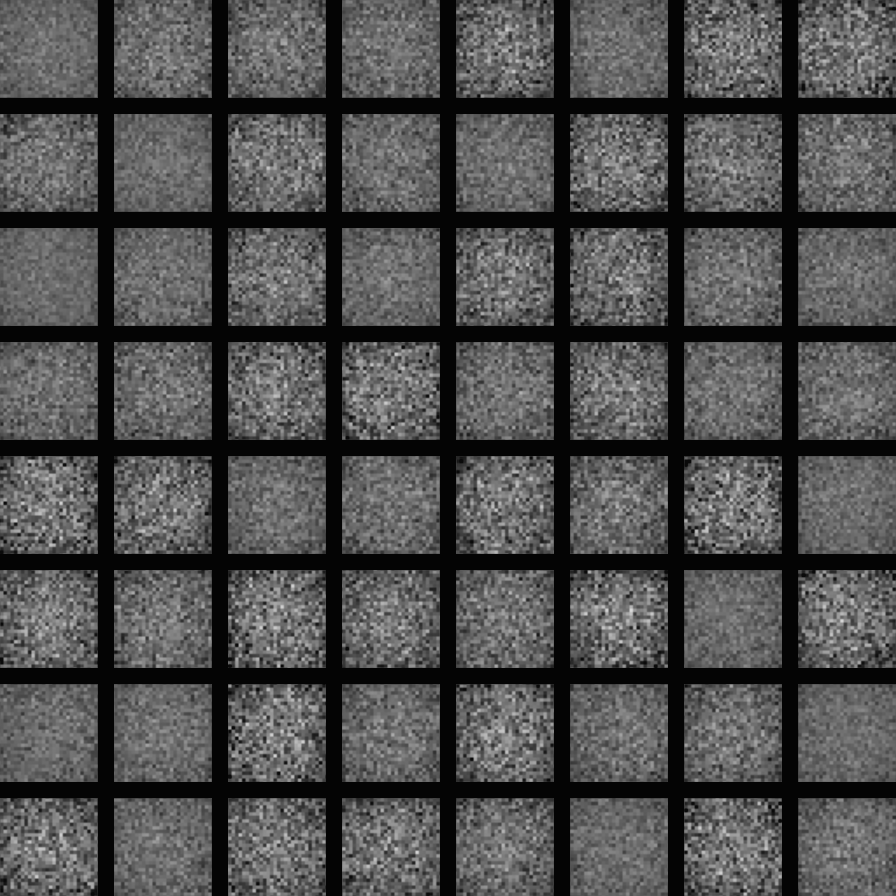
Reproduce this pattern procedurally as a Shadertoy shader.

```glsl
// An 8 by 8 grid of square grey noise tiles on near-black gutters.
// Each tile is a 28 by 28 lattice of bell-shaped random grain over a soft
// central glow; a per-tile contrast scales both the grain and the glow.

const float TILES = 8.0;
const float GAP = 0.0182;                     // gutter width
const float PITCH = (1.0 + GAP) / TILES;      // gutters lie only between tiles
const float TILE = PITCH - GAP;
const float GRAIN_CELLS = 28.0;
const float GUTTER_GREY = 0.015;
const float MEAN_GREY = 0.40;

// Integer hash: three uniform values in 0..1
vec3 hash3(ivec3 key) {
    uvec3 v = uvec3(key) * 1664525u + 1013904223u;
    v.x += v.y * v.z; v.y += v.z * v.x; v.z += v.x * v.y;
    v ^= v >> 16u;
    v.x += v.y * v.z; v.y += v.z * v.x; v.z += v.x * v.y;
    return vec3(v >> 8u) / 16777216.0;
}

// Roughly normal value with zero mean and unit deviation
float bellNoise(ivec2 cell, int seed) {
    return 2.0 * (dot(hash3(ivec3(cell, seed)), vec3(1.0)) - 1.5);
}

// Lattice noise with slightly softened cell borders
float grain(vec2 p, int seed) {
    ivec2 cell = ivec2(floor(p));
    vec2 w = smoothstep(0.15, 0.85, fract(p));
    float low = mix(bellNoise(cell, seed), bellNoise(cell + ivec2(1, 0), seed), w.x);
    float high = mix(bellNoise(cell + ivec2(0, 1), seed), bellNoise(cell + ivec2(1, 1), seed), w.x);
    return mix(low, high, w.y);
}

// Grey of one tile; q runs from -1 to 1 across it
float tileGrey(vec2 q, int seed, float contrast) {
    float glow = 0.9 * (0.667 - dot(q, q));
    float speck = grain((q * 0.5 + 0.5) * GRAIN_CELLS - 0.5, seed);
    return clamp(MEAN_GREY + contrast * (glow + speck), 0.04, 0.9);
}

// Antialiased coverage of a centred square
float squareMask(vec2 p, float halfSize, float pixel) {
    vec2 d = abs(p) - halfSize;
    return 1.0 - smoothstep(-0.5 * pixel, 0.5 * pixel, max(d.x, d.y));
}

void mainImage(out vec4 fragColor, in vec2 fragCoord) {
    vec2 uv = fragCoord / iResolution.y;
    float pixel = 1.0 / iResolution.y;

    // Repeat around tile centres
    vec2 grid = (uv + 0.5 * GAP) / PITCH;
    ivec2 id = ivec2(floor(grid));
    vec2 local = (fract(grid) - 0.5) * PITCH;

    // Contrast differs from tile to tile
    int seed = id.x + id.y * 131 + 17;
    float contrast = mix(0.05, 0.15, hash3(ivec3(id, 91)).x);

    float grey = tileGrey(local / (0.5 * TILE), seed, contrast);
    grey = mix(GUTTER_GREY, grey, squareMask(local, 0.5 * TILE, pixel));
    fragColor = vec4(vec3(grey), 1.0);
}
```
